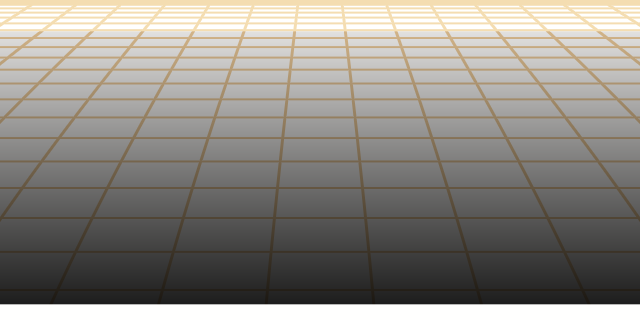
Write a WebGL 2 fragment shader that draws this background.

```glsl
#version 300 es
precision highp float;
// A tan grid floor receding under a pale sky strip, fading to near black below.
// Rows follow a root curve that packs them toward the top; columns spread
// from the centre line as they descend. All lengths are in canvas heights.

uniform vec2 u_resolution;
out vec4 outColor;

// Layout, measured downward from the top edge
const float BAND_END = 0.016;
const float SKY_END = 0.098;
const float FLOOR_END = 0.951;

// Row curve: index = ROW_RATE * (ROW_START - (depth + ROW_SHIFT)^ROW_POWER)
const float ROW_RATE = 60.29;
const float ROW_START = 0.993;
const float ROW_SHIFT = 0.0391;
const float ROW_POWER = 0.125;

// Column spacing as a quadratic in depth: constant, linear, square
const vec3 COLUMN_SPREAD = vec3(0.13505, 0.2398, -0.02953);

const float ROW_WIDTH = 0.0062;
const float COLUMN_WIDTH = 0.0092;

// Floor brightness as a quadratic from the sky edge to the floor edge
const vec3 FLOOR_SHADE = vec3(0.885, -0.85, 0.08);
const vec3 FLOOR_TONE = vec3(1.0, 0.995, 0.988);
const vec3 WHITE = vec3(1.0, 1.0, 0.996);
const vec3 SKY_TINT = vec3(0.955, 0.865, 0.695);
const vec3 FLOOR_TINT = vec3(0.93, 0.80, 0.61);

// Smooth coverage of a line with the given full width
float lineMask(float dist, float width, float pixel) {
    return clamp((0.5 * width - dist) / pixel + 0.5, 0.0, 1.0);
}

// Smooth step placed on an edge, one pixel wide
float edgeMask(float edge, float depth, float pixel) {
    return clamp((depth - edge) / pixel + 0.5, 0.0, 1.0);
}

// Distance to the nearest row, using the slope of the row curve
float rowDistance(float depth) {
    float shifted = depth + ROW_SHIFT;
    float curve = pow(shifted, ROW_POWER);
    float index = ROW_RATE * (ROW_START - curve);
    float slope = ROW_RATE * ROW_POWER * curve / shifted;
    return abs(fract(index + 0.5) - 0.5) / slope;
}

// Distance to the nearest column, corrected for its slant
float columnDistance(float x, float depth) {
    float spacing = dot(COLUMN_SPREAD, vec3(1.0, depth, depth * depth));
    float growth = COLUMN_SPREAD.y + 2.0 * COLUMN_SPREAD.z * depth;
    float across = abs(fract(x / spacing) - 0.5) * spacing;
    float slant = x * growth / spacing;
    return across * inversesqrt(1.0 + slant * slant);
}

void main() {
    float pixel = 1.0 / u_resolution.y;
    float x = (gl_FragCoord.x - 0.5 * u_resolution.x) * pixel;
    float depth = 1.0 - gl_FragCoord.y * pixel;

    // Sky strip and shaded floor
    float onFloor = edgeMask(SKY_END, depth, pixel);
    float t = clamp((depth - SKY_END) / (FLOOR_END - SKY_END), 0.0, 1.0);
    float shade = dot(FLOOR_SHADE, vec3(1.0, t, t * t));
    vec3 color = mix(WHITE, shade * FLOOR_TONE, onFloor);

    // Grid lines and the solid band where the rows merge
    float rows = lineMask(rowDistance(depth), ROW_WIDTH, pixel);
    float columns = lineMask(columnDistance(x, depth), COLUMN_WIDTH, pixel);
    float band = 1.0 - edgeMask(BAND_END, depth, pixel);
    float grid = max(max(rows, columns), band);
    color *= mix(vec3(1.0), mix(SKY_TINT, FLOOR_TINT, onFloor), grid);

    // Plain strip below the floor
    color = mix(color, WHITE, edgeMask(FLOOR_END, depth, pixel));
    outColor = vec4(color, 1.0);
}
```
